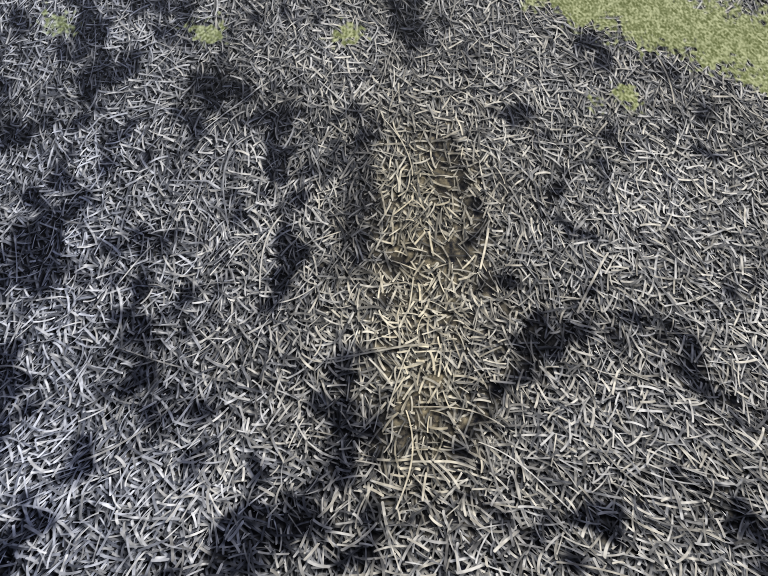
Give the GLSL for this texture, as a Shadertoy shader.

```glsl
// Dry straw litter over dark crumbly soil, seen at a slant in hard sunlight.
// Layers of jittered, nearly straight stalks with cast shadows lie on noise-based
// soil; a bare wheel track runs up the middle and weeds grow at the far edge.

vec3 hash3(vec2 p) {
    vec3 q = fract(p.xyx * vec3(0.1031, 0.1030, 0.0973));
    q += dot(q, q.yxz + 33.33);
    return fract((q.xxy + q.yzz) * q.zyx);
}

float cornerSlope(vec2 cell, vec2 f) {
    return dot(hash3(cell + 71.0).xy * 2.0 - 1.0, f);
}

// Gradient noise, roughly -0.6 to 0.6
float noise(vec2 p) {
    vec2 i = floor(p), f = p - i;
    vec2 u = f * f * f * (f * (f * 6.0 - 15.0) + 10.0);
    vec2 e = vec2(1.0, 0.0);
    return mix(mix(cornerSlope(i, f), cornerSlope(i + e, f - e), u.x),
               mix(cornerSlope(i + e.yx, f - e.yx), cornerSlope(i + 1.0, f - 1.0), u.x), u.y);
}

float fbm(vec2 p) {
    float sum = 0.0, amp = 0.6;
    for (int i = 0; i < 4; i++) {
        sum += amp * noise(p);
        p = mat2(1.6, 1.2, -1.2, 1.6) * p + 5.3;
        amp *= 0.55;
    }
    return sum;
}

// Distance to a slightly bent stalk lying along x
float stalkDistance(vec2 p, float halfLength, float bend) {
    p.y += bend * (p.x * p.x / halfLength - 0.4 * halfLength);
    return length(vec2(max(abs(p.x) - halfLength, 0.0), p.y));
}

// Lays one layer of stalks and their shadows over the colour
vec3 addStraw(vec3 color, vec2 p, float layer, float cellSize, float cover, float flow, float px) {
    vec2 grid = p / cellSize + hash3(vec2(layer, 3.0)).xy * 40.0;
    vec2 home = floor(grid);
    for (int y = -1; y <= 1; y++)
    for (int x = -1; x <= 1; x++) {
        vec2 id = home + vec2(x, y);
        vec3 place = hash3(id + layer * 17.3);
        if (place.z > cover) continue;
        vec3 look = hash3(id + layer * 29.7 + 150.0);
        float angle = flow + (look.x - 0.5) * 2.8;
        float c = cos(angle), s = sin(angle);
        mat2 turn = mat2(c, -s, s, c);
        vec2 local = turn * ((grid - id - place.xy) * cellSize);
        float halfLength = cellSize * (0.3 + 0.55 * look.y);
        float bend = (fract(look.x * 37.0) - 0.5) * 0.32;
        float width = 0.0011 + 0.0017 * fract(look.y * 23.0);

        float shadow = stalkDistance(local + turn * vec2(0.003, 0.0045), halfLength, bend);
        color *= 1.0 - vec3(0.38, 0.37, 0.35) * smoothstep(0.0065 + px, 0.001, shadow);

        float d = stalkDistance(local, halfLength, bend);
        vec3 straw = mix(vec3(0.25, 0.255, 0.27), vec3(1.0, 0.99, 0.97), look.z);
        straw *= mix(vec3(0.98, 0.99, 1.03), vec3(1.03, 1.0, 0.94), fract(look.z * 13.0));
        straw *= 0.92 + 0.12 * sin(local.x * 160.0 + look.x * 40.0);
        color = mix(color, straw, smoothstep(width + 0.7 * px, width - 0.7 * px, d));
    }
    return color;
}

// Weeds: a ragged band at the upper right and a few small tufts
float weedMask(vec2 uv, vec2 p) {
    vec2 start = vec2(0.95, 1.04), along = vec2(0.44, -0.15);
    vec2 rel = uv - start;
    float d = length(rel - along * clamp(dot(rel, along) / dot(along, along), 0.0, 1.0)) - 0.055;
    for (int i = 0; i < 4; i++) {
        vec3 h = hash3(vec2(float(i), 9.0));
        vec2 tuft = vec2(0.08 + 0.26 * float(i) + 0.03 * h.x, 0.97 - 0.025 * h.y);
        if (i == 3) tuft = vec2(1.07, 0.83);
        d = min(d, length((uv - tuft) * vec2(0.8, 1.3)) - 0.008 - 0.01 * h.z);
    }
    return smoothstep(0.014, -0.014, d + 0.05 * noise(p * 14.0) + 0.05 * noise(p * 60.0));
}

void mainImage(out vec4 fragColor, in vec2 fragCoord) {
    vec2 uv = fragCoord / iResolution.y;
    float middle = 0.5 * iResolution.x / iResolution.y;
    float side = uv.x - middle;

    // Ground coordinates shrink the features towards the top
    float depth = 1.0 + 0.9 * uv.y;
    vec2 p = vec2(side * depth, uv.y + 0.45 * uv.y * uv.y);
    float px = depth / iResolution.y;

    // Crumbly soil, browner along the track
    float clump = fbm(p * 5.0);
    float track = exp(-pow((side - 0.07 + 0.15 * clump) / 0.13, 2.0))
                * smoothstep(0.95, 0.65, uv.y) * smoothstep(0.0, 0.3, uv.y);
    float crumbs = fbm(p * 42.0) + 0.15 * track;
    vec3 color = mix(vec3(0.08, 0.085, 0.11), vec3(0.46, 0.43, 0.37), smoothstep(-0.25, 0.5, crumbs));

    // Straw, thinner over hollows and the track
    float cover = clamp(0.9 + 1.4 * clump - 0.62 * track, 0.07, 1.0);
    float flow = 2.1 + 1.4 * noise(p * 1.7);
    for (int i = 0; i < 19; i++) {
        float layer = float(i);
        float cellSize = mix(0.028, 0.06, fract(layer * 0.618));
        color = addStraw(color, p, layer, cellSize, cover, flow, px);
    }
    color = addStraw(color, p, 31.0, 0.13, 0.25, flow, px);

    // Hollows in bluish shade, the shaded rut, and sunlit swells
    float hollow = smoothstep(0.0, -0.24, clump + 0.35 * noise(p * 17.0) + 0.12 * side);
    float rut = smoothstep(0.04, 0.012, abs(side + 0.045 + 0.06 * noise(p * 9.0)))
              * smoothstep(0.48, 0.6, uv.y) * smoothstep(0.86, 0.74, uv.y);
    color *= mix(vec3(1.0), vec3(0.27, 0.285, 0.34), max(hollow, 0.8 * rut));
    color *= 1.0 + 0.5 * noise(p * 3.1 + 7.0) + 0.3 * noise(p * 110.0);

    // Sunlight exposure with soft highlights
    color = 2.0 * color / (1.0 + 1.08 * color);
    color = mix(color, color * vec3(1.04, 1.0, 0.88), 0.7 * track);

    // Leafy weeds
    float leaf = smoothstep(-0.45, 0.45, noise(p * 120.0) + 0.6 * noise(p * 40.0));
    vec3 weeds = mix(vec3(0.44, 0.48, 0.27), vec3(0.80, 0.83, 0.62), leaf);
    color = mix(color, weeds, 0.85 * weedMask(uv, p));

    // Cool left side and light haze in the distance
    color *= mix(vec3(0.97, 0.99, 1.05), vec3(1.01, 1.0, 0.98), smoothstep(0.0, middle, uv.x));
    color = mix(color, vec3(0.52, 0.53, 0.54), 0.14 * uv.y * uv.y);
    fragColor = vec4(clamp(color, 0.0, 1.0), 1.0);
}
```
